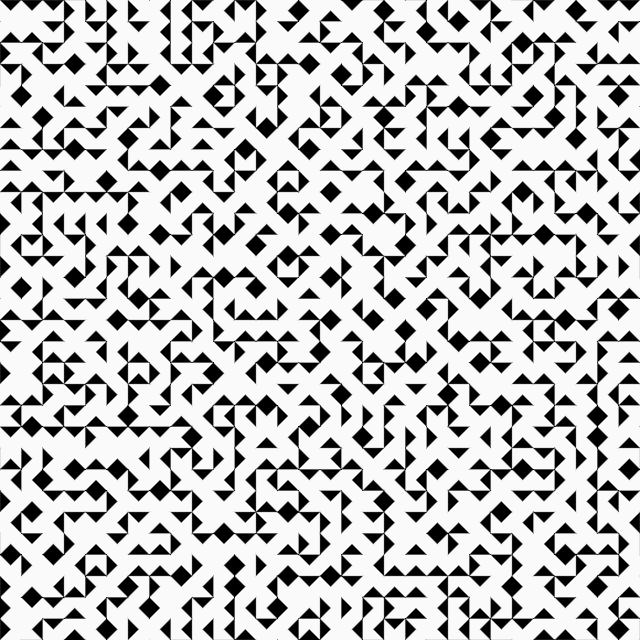
Write a three.js fragment shader that draws this pattern.

```glsl
varying vec2 vUv;

const float CELLS = 30.0;
const float EDGE_WIDTH = CELLS / 512.0;
const vec3 PAPER = vec3(0.98);
const vec3 INK = vec3(0.0);

float hash(vec2 cell) {
  vec3 p = fract(cell.xyx * vec3(0.1031, 0.1030, 0.0973));
  p += dot(p, p.yzx + 33.33);
  return fract((p.x + p.y) * p.z);
}

vec2 quarterTurn(vec2 p, float turns) {
  float angle = turns * 1.5707963;
  float c = cos(angle);
  float s = sin(angle);
  return vec2(c * p.x - s * p.y, s * p.x + c * p.y);
}

// Right triangle with its apex at the cell centre and its base on the top side
float triangleDistance(vec2 p) {
  float legs = (abs(p.x) - p.y) * 0.70710678;
  return max(legs, p.y - 0.5);
}

float coverage(float dist, float width) {
  return clamp(0.5 - dist / width, 0.0, 1.0);
}

// One randomly turned triangle per cell
float cellInk(vec2 pos, vec2 cell, float width) {
  float turns = floor(hash(cell + 17.0) * 4.0);
  vec2 local = quarterTurn(pos - cell - 0.5, turns);
  return coverage(triangleDistance(local), width);
}

// Neighbours are summed so that edges on cell borders stay smooth
// and bases that meet join into seamless diamonds
float triangleField(vec2 pos, float width) {
  vec2 home = floor(pos);
  float ink = 0.0;
  for (int y = -1; y <= 1; y++) {
    for (int x = -1; x <= 1; x++) {
      ink += cellInk(pos, home + vec2(float(x), float(y)), width);
    }
  }
  return min(ink, 1.0);
}

void main() {
  float ink = triangleField(vUv * CELLS, EDGE_WIDTH);
  gl_FragColor = vec4(mix(PAPER, INK, ink), 1.0);
}
```
